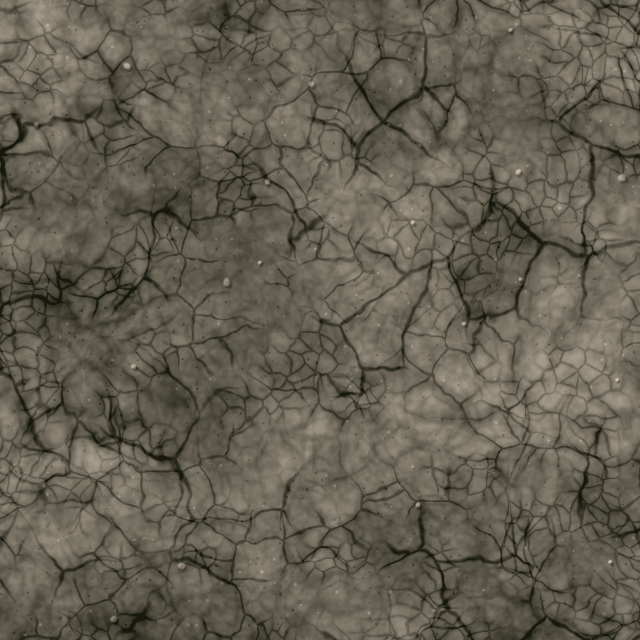
Reproduce this texture procedurally as a WebGL 2 fragment shader.

```glsl
#version 300 es
precision highp float;

uniform vec2 u_resolution;
out vec4 fragColor;

const vec3 SOIL_DARK = vec3(0.26, 0.25, 0.20);
const vec3 SOIL_LIGHT = vec3(0.54, 0.51, 0.45);

vec2 hash22(vec2 p) {
    vec3 q = fract(p.xyx * vec3(0.1031, 0.1030, 0.0973));
    q += dot(q, q.yzx + 33.33);
    return fract((q.xx + q.yz) * q.zy);
}

float valueNoise(vec2 p) {
    vec2 cell = floor(p), f = p - cell;
    vec2 u = f * f * (3.0 - 2.0 * f);
    float low = mix(hash22(cell).x, hash22(cell + vec2(1, 0)).x, u.x);
    float high = mix(hash22(cell + vec2(0, 1)).x, hash22(cell + vec2(1, 1)).x, u.x);
    return mix(low, high, u.y);
}

float fbm(vec2 p, int octaves) {
    const mat2 TURN = mat2(1.6, 1.2, -1.2, 1.6);
    float sum = 0.0, total = 0.0, weight = 1.0;
    for (int i = 0; i < octaves; i++) {
        sum += weight * valueNoise(p);
        total += weight;
        weight *= 0.55;
        p = TURN * p + 17.3;
    }
    return sum / total;
}

vec2 warpOffset(vec2 p, int octaves) {
    return vec2(fbm(p + 3.7, octaves), fbm(p + 91.2, octaves)) - 0.5;
}

// x: distance to the nearest cell border, y: random value of the cell
vec2 plates(vec2 p) {
    vec2 base = floor(p), f = p - base;
    vec2 nearCell = vec2(0.0), nearPoint = vec2(0.0);
    float best = 9.0;
    for (int y = -1; y <= 1; y++)
    for (int x = -1; x <= 1; x++) {
        vec2 cell = vec2(x, y);
        vec2 point = cell + hash22(base + cell) - f;
        float d = dot(point, point);
        if (d < best) { best = d; nearCell = cell; nearPoint = point; }
    }
    float border = 9.0;
    for (int y = -2; y <= 2; y++)
    for (int x = -2; x <= 2; x++) {
        vec2 cell = nearCell + vec2(x, y);
        vec2 point = cell + hash22(base + cell) - f;
        vec2 gap = point - nearPoint;
        if (dot(gap, gap) > 0.0001)
            border = min(border, dot(0.5 * (point + nearPoint), normalize(gap)));
    }
    return vec2(border, hash22(base + nearCell + 57.0).y);
}

float crack(float dist, float width) {
    return 1.0 - smoothstep(0.15 * width, width, dist);
}

// Sparse soft dots, one at most per grid cell
float specks(vec2 p, float scale, float chance, float radius) {
    vec2 cell = floor(p * scale);
    vec2 traits = hash22(cell + 211.0);
    vec2 center = (cell + 0.25 + 0.5 * hash22(cell + 29.0)) / scale;
    float size = radius * mix(0.5, 1.0, traits.y);
    float dot0 = 1.0 - smoothstep(0.35 * size, size, length(p - center));
    return dot0 * step(traits.x, chance);
}

float soilTone(vec2 p) {
    vec2 fineWarp = warpOffset(p * 45.0, 2);
    vec2 q = p + 0.07 * warpOffset(p * 7.0, 3) + 0.012 * fineWarp;

    // Three sizes of cracked plates
    vec2 large = plates(q * 7.5 + 11.0);
    vec2 medium = plates(q * 17.0 + 43.0);
    vec2 small = plates(q * 37.0 + 71.0);

    // Broad stains, earthy mottling and grain
    float clumps = smoothstep(0.32, 0.62, fbm(p * 6.0 + 5.0, 3));
    float tone = 0.60 + 1.25 * (fbm(q * 5.0 + 23.0, 4) - 0.5);
    tone += 0.75 * (fbm(p * 32.0 + 8.0, 3) - 0.5);
    tone += 0.38 * (fbm(p * 120.0, 2) - 0.5);

    // Pale domed plates
    tone += 0.18 * (large.y - 0.5) + 0.20 * (medium.y - 0.5);
    tone += 0.34 * clumps * (smoothstep(0.0, 0.28, medium.x) - 0.5);
    tone += 0.16 * (smoothstep(0.0, 0.25, small.x) - 0.55);

    // Broken crack lines with soft shade around the widest
    float rift = smoothstep(0.38, 0.68, valueNoise(p * 9.0 + 31.0));
    float split = smoothstep(0.40, 0.70, valueNoise(p * 13.0 + 67.0));
    float crumble = smoothstep(0.45, 0.75, valueNoise(p * 16.0 + 83.0));
    float largeGap = large.x / 7.5;
    tone -= 0.65 * rift * crack(largeGap, 0.0022 + 0.003 * rift);
    tone -= 0.28 * rift * exp(-largeGap / 0.010);
    tone -= 0.55 * split * crack(medium.x / 17.0, 0.0034);
    tone -= 0.40 * crumble * crack(small.x / 37.0, 0.0028);

    // Pits, crumbs and bright pebbles with a shaded side
    vec2 r = p + 0.006 * fineWarp;
    tone -= 0.40 * specks(r + 0.37, 85.0, 0.12, 0.0030);
    tone += 0.45 * specks(r, 60.0, 0.07, 0.0036);
    tone -= 0.45 * specks(r + vec2(-0.003, 0.004), 13.0, 0.10, 0.009);
    tone += 1.10 * specks(r, 13.0, 0.10, 0.008);
    return tone;
}

void main() {
    vec2 p = gl_FragCoord.xy / min(u_resolution.x, u_resolution.y);
    float tone = clamp(soilTone(p), -0.6, 2.0);
    fragColor = vec4(mix(SOIL_DARK, SOIL_LIGHT, tone), 1.0);
}
```
